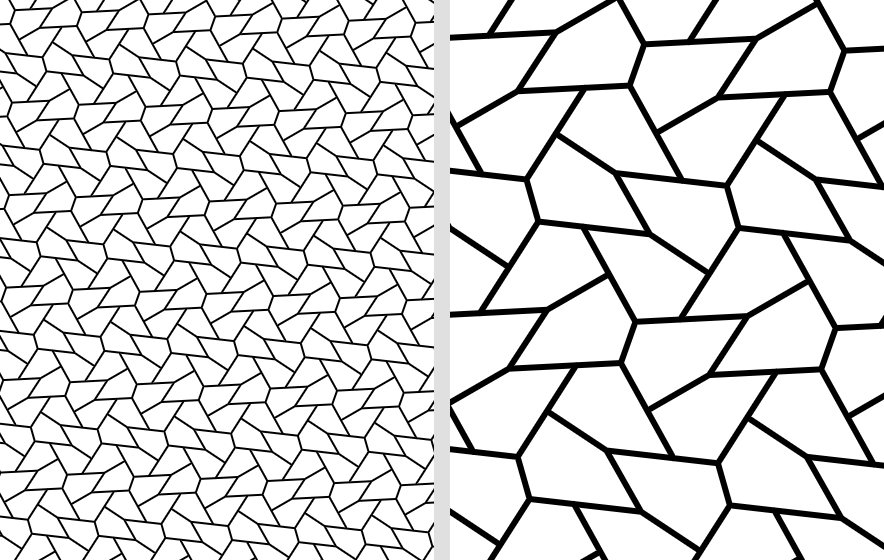
Left, the full canvas; right, a detail of the centre.
Give the GLSL for this pattern, as a Shadertoy shader.

```glsl
// Pentagonal line tiling: thin black strokes on white, slightly tilted, with glide symmetry.

// Lengths are in hundredths of the canvas width, y pointing down.
const vec2  CELL       = vec2(15.39, 21.32);  // repeat size along the tilted axes
const vec2  ANCHOR     = vec2(47.69, 48.0);   // a half-turn centre, from the top left
const float TILT       = 0.0316;              // clockwise lean of the lattice, radians
const float LINE_WIDTH = 0.46;
const vec3  PAPER      = vec3(1.0);
const vec3  INK        = vec3(0.0);

// Corners of the motif, relative to the half-turn centre
const vec2 SHORT_END = vec2(-0.51, 1.60);     // end of the short upright edge
const vec2 SLANT_END = vec2(6.29, 2.31);      // end of the slanted edge
const vec2 SPOKE_END = vec2(3.77, 8.79);      // where the long spoke meets the next row

// Distance to a segment repeated over the whole lattice
float repeatedSegment(vec2 p, vec2 a, vec2 b) {
    vec2 halfSpan = 0.5 * (b - a);
    vec2 d = p - 0.5 * (a + b);
    d -= CELL * round(d / CELL);
    float t = clamp(dot(d, halfSpan) / dot(halfSpan, halfSpan), -1.0, 1.0);
    return length(d - t * halfSpan);
}

// Edges that generate the tiling under half turns and glides
float motifDistance(vec2 p) {
    vec2 spokeMiddle = 0.5 * (SHORT_END + SPOKE_END);
    float d = repeatedSegment(p, vec2(0.0), SHORT_END);
    d = min(d, repeatedSegment(p, vec2(0.5 * CELL.x, 0.0), SLANT_END));
    d = min(d, repeatedSegment(p, SLANT_END, SHORT_END + vec2(CELL.x, 0.0)));
    d = min(d, repeatedSegment(p, SHORT_END, SPOKE_END));
    return min(d, repeatedSegment(p, SLANT_END, spokeMiddle));
}

float tilingDistance(vec2 p) {
    float d = 1e3;
    for (int row = 0; row < 2; row++) {
        d = min(d, min(motifDistance(p), motifDistance(-p)));
        // Glide: mirror sideways and move down half a cell
        p = vec2(0.5 * CELL.x - p.x, p.y - 0.5 * CELL.y);
    }
    return d;
}

void mainImage(out vec4 fragColor, in vec2 fragCoord) {
    float pixel = 100.0 / iResolution.x;
    vec2 p = vec2(fragCoord.x, iResolution.y - fragCoord.y) * pixel - ANCHOR;

    // Align with the tilted lattice
    float c = cos(TILT), s = sin(TILT);
    p = vec2(c * p.x + s * p.y, c * p.y - s * p.x);

    // Antialiased stroke
    float edge = tilingDistance(p) - 0.5 * LINE_WIDTH;
    float coverage = clamp(0.5 - edge / pixel, 0.0, 1.0);
    fragColor = vec4(mix(PAPER, INK, coverage), 1.0);
}
```
